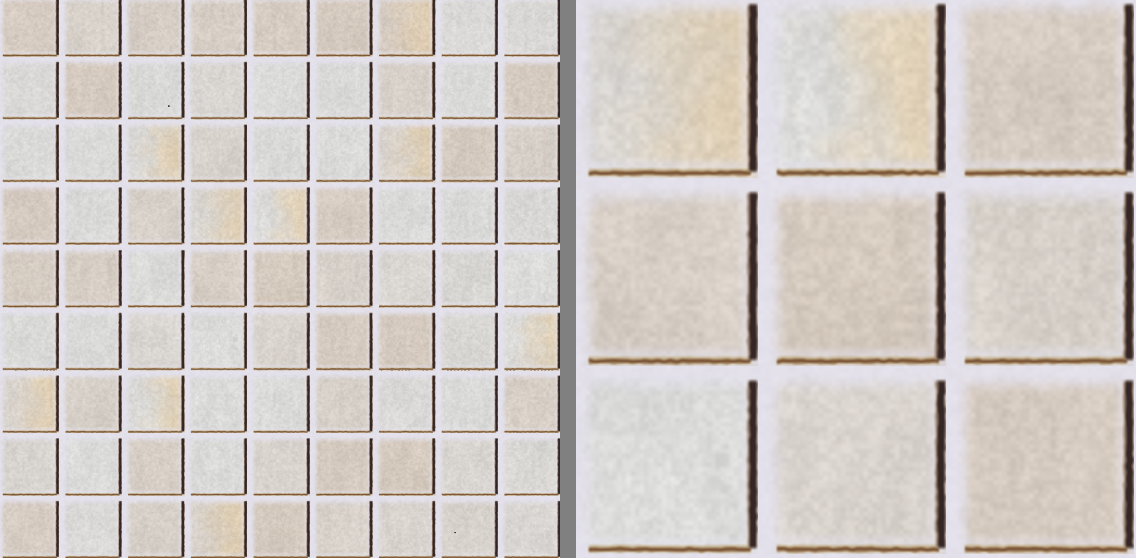
Left: the whole. Right: its middle third, enlarged.
A Shadertoy shader for this texture:

```glsl
float hash(vec2 p) {
    vec3 a = fract(vec3(p.xyx) * 0.1031);
    a += dot(a, a.yzx + 33.33);
    return fract((a.x + a.y) * a.z);
}

float noise(vec2 p) {
    vec2 i = floor(p), f = fract(p);
    f = f * f * (3.0 - 2.0 * f);
    return mix(mix(hash(i), hash(i + vec2(1, 0)), f.x),
               mix(hash(i + vec2(0, 1)), hash(i + vec2(1, 1)), f.x), f.y);
}

// Soft-edged interval from lo to hi
float band(float x, float lo, float hi, float soft) {
    return smoothstep(lo - soft, lo + soft, x) * (1.0 - smoothstep(hi - soft, hi + soft, x));
}

void mainImage(out vec4 fragColor, in vec2 fragCoord) {
    vec2 uv = fragCoord / iResolution.xy;

    // Nine by nine tiles, rows counted from the top
    vec2 grid = vec2(uv.x, 1.0 - uv.y) * vec2(8.93, 8.895) + vec2(0.055, 0.09);
    vec2 id = floor(grid), q = fract(grid);
    float soft = max(0.011, 6.0 / iResolution.y);

    // Glaze: cool grey to beige, a few tiles stained gold towards the right
    float warmth = hash(id + 7.3);
    vec3 glaze = mix(vec3(0.855, 0.855, 0.85), vec3(0.835, 0.79, 0.745), smoothstep(0.3, 1.0, warmth));
    float stain = step(0.86, hash(id * 1.7 + 21.0)) * smoothstep(0.15, 0.95, q.x + 0.3 * noise(grid * 6.0) - 0.15);
    glaze = mix(glaze, vec3(0.88, 0.80, 0.67), 0.75 * stain);

    // Fine grain, vertical streaks and cloudy patches
    float grain = noise(grid * 42.0) + noise(grid * 23.0 + 5.0) - 1.0;
    float streak = noise(grid * vec2(16.0, 2.5) + 40.0) - 0.5;
    float cloud = noise(grid * 3.1 + 70.0) - 0.5;
    glaze += 0.045 * grain + 0.025 * streak + 0.03 * cloud;

    // Pale bevel along the left and top of each tile
    float wobble = 0.025 * (noise(grid * 14.0) - 0.5);
    float face = smoothstep(0.045, 0.16, q.x + wobble) * smoothstep(0.03, 0.17, q.y + wobble);
    face *= 1.0 - 0.5 * smoothstep(0.88, 0.94, max(q.x, q.y));
    vec3 bevel = vec3(0.89, 0.88, 0.92) + 0.015 * grain;
    vec3 color = mix(bevel, glaze, face);

    // Thin golden joint under each tile, with a tan fringe
    float rough = 0.008 * (noise(grid * 30.0 + 9.0) - 0.5);
    float across = band(q.x, 0.10, 0.96, soft);
    float y = q.y + rough;
    color = mix(color, vec3(0.76, 0.68, 0.52), 0.85 * across * band(y, 0.951, 0.992, soft));
    color = mix(color, vec3(0.48, 0.33, 0.21), across * band(y, 0.964, 0.984, soft));

    // Dark joint on the right, edged in brown and broken at the corners
    float x = q.x + rough;
    float down = band(q.y, 0.08, 0.965, 1.5 * soft);
    color = mix(color, vec3(0.58, 0.47, 0.38), 0.8 * down * band(x, 0.942, 0.999, soft));
    color = mix(color, vec3(0.20, 0.15, 0.14), down * band(x, 0.954, 0.991, soft));

    // Chips beneath some joints in the lower rows
    vec2 chipCell = vec2(floor(grid.x * 18.0), id.y);
    float chipped = step(0.55, hash(chipCell)) * step(0.6, hash(id + 91.0)) * band(id.y, 5.0, 6.0, 0.1);
    vec2 chipOffset = vec2((fract(grid.x * 18.0) - 0.5) / 18.0, q.y - 0.992);
    color = mix(color, vec3(0.50, 0.37, 0.22), chipped * across * (1.0 - smoothstep(0.008, 0.008 + soft, length(chipOffset))));

    // Rare dark pinholes in the glaze
    vec2 pin = 0.2 + 0.65 * vec2(hash(id + 3.0), hash(id + 15.0));
    float pinhole = step(0.965, hash(id + 57.0)) * (1.0 - smoothstep(0.008, 0.008 + soft, length(q - pin)));
    color = mix(color, vec3(0.30, 0.25, 0.22), pinhole);

    fragColor = vec4(clamp(color, 0.0, 1.0), 1.0);
}
```
